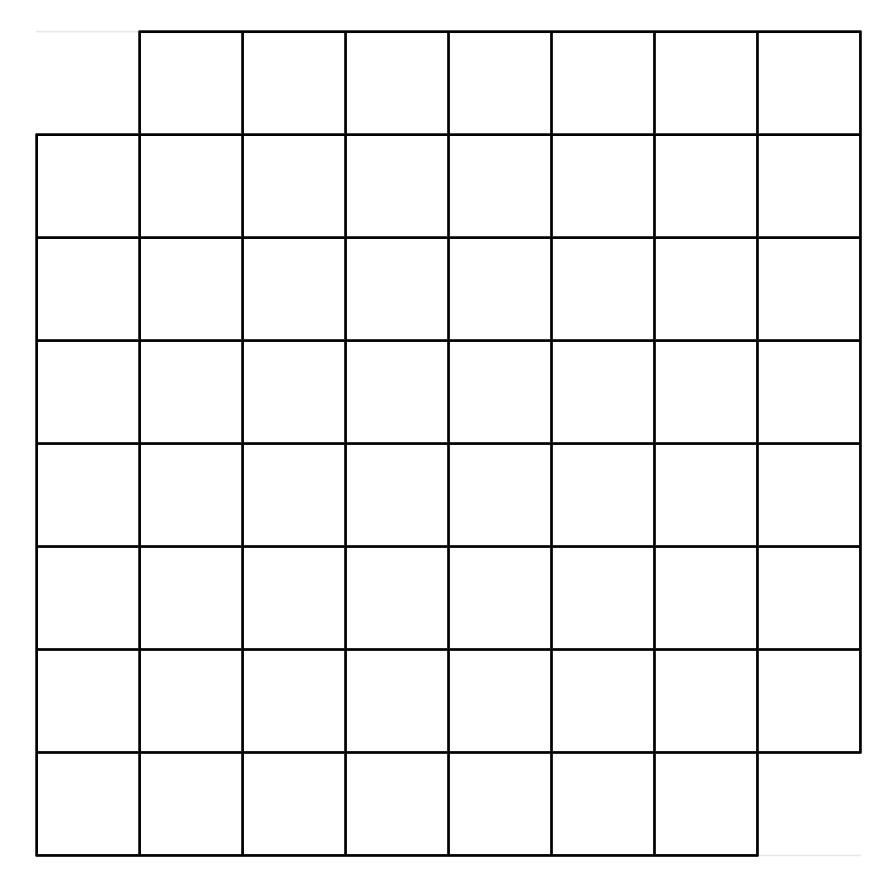
Reproduce this pattern procedurally as a Shadertoy shader.

```glsl
// Thin black 8 by 8 square grid on white, with two opposite corner cells left out.
// Each stroke is the outline distance of the nearest present cells; a pale hairline
// remains along the outer edge of each missing corner.

const float CELLS = 8.0;
const float PITCH = 0.11675;               // cell size, in canvas heights
const vec2 GRID_CENTER = vec2(0.0006, -0.0029);
const float LINE_WIDTH = 0.0031;
const float HAIR_WIDTH = 0.0018;
const vec3 PAPER = vec3(1.0);
const vec3 INK = vec3(0.005);
const vec3 HAIR_INK = vec3(0.91);

float boxDistance(vec2 p, vec2 halfSize) {
    vec2 q = abs(p) - halfSize;
    return length(max(q, 0.0)) + min(max(q.x, q.y), 0.0);
}

// True inside the grid, except at the top left and bottom right corners.
bool cellPresent(vec2 id, float count) {
    float last = count - 1.0;
    bool inside = all(greaterThanEqual(id, vec2(0.0))) && all(lessThanEqual(id, vec2(last)));
    bool corner = id == vec2(0.0, last) || id == vec2(last, 0.0);
    return inside && !corner;
}

// Distance to the closest cell outline, in cell units.
float gridDistance(vec2 p, float count) {
    vec2 home = floor(p);
    float d = 1e3;
    for (int j = -1; j <= 1; j++) {
        for (int i = -1; i <= 1; i++) {
            vec2 id = home + vec2(i, j);
            if (cellPresent(id, count)) {
                d = min(d, abs(boxDistance(p - id - 0.5, vec2(0.5))));
            }
        }
    }
    return d;
}

// Distance to the outer horizontal edge of both missing corners, in cell units.
float hairDistance(vec2 p, float count) {
    vec2 fromCenter = p - 0.5 * count;
    fromCenter *= fromCenter.y < 0.0 ? -1.0 : 1.0;
    vec2 edgeMiddle = 0.5 * vec2(1.0 - count, count);
    return boxDistance(fromCenter - edgeMiddle, vec2(0.5, 0.0));
}

// Antialiased coverage of a stroke around distance zero.
float stroke(float d, float width, float pixel) {
    return clamp(0.5 + (0.5 * width - d) / pixel, 0.0, 1.0);
}

void mainImage(out vec4 fragColor, in vec2 fragCoord) {
    float pixel = 1.0 / iResolution.y;
    vec2 uv = (fragCoord - 0.5 * iResolution.xy) * pixel;
    vec2 p = (uv - GRID_CENTER) / PITCH + 0.5 * CELLS;

    float hair = stroke(hairDistance(p, CELLS) * PITCH, HAIR_WIDTH, pixel);
    float line = stroke(gridDistance(p, CELLS) * PITCH, LINE_WIDTH, pixel);

    vec3 color = mix(PAPER, HAIR_INK, hair);
    color = mix(color, INK, line);
    fragColor = vec4(color, 1.0);
}
```
